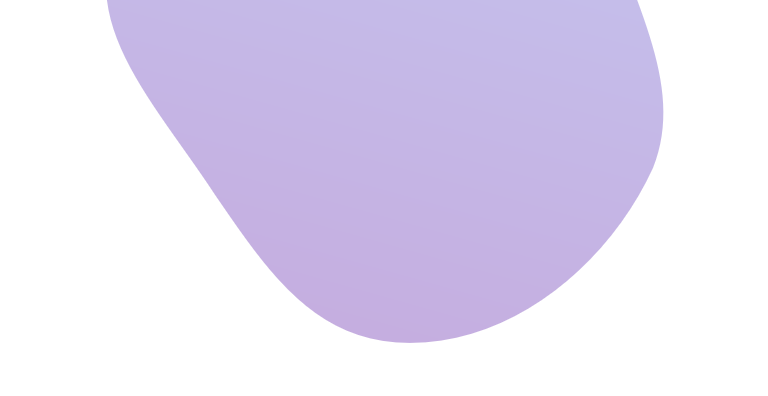
Give the GLSL for this background, as a Shadertoy shader.

```glsl
// A soft lilac-to-periwinkle blob hanging from the top edge over white.

const vec3 WHITE = vec3(1.0);
const vec3 LILAC = vec3(0.774, 0.682, 0.878);
const vec3 PERIWINKLE = vec3(0.773, 0.742, 0.918);

const int CURVES = 5;
const int STEPS = 20;

// Closed outline in canvas heights: anchor, handle, handle per curve
const vec2 OUTLINE[15] = vec2[15](
    vec2(1.609, 1.000), vec2(1.667, 0.843), vec2(1.702, 0.710),
    vec2(1.649, 0.576), vec2(1.540, 0.338), vec2(1.301, 0.134),
    vec2(1.035, 0.134), vec2(0.795, 0.134), vec2(0.677, 0.313),
    vec2(0.543, 0.508), vec2(0.429, 0.682), vec2(0.290, 0.836),
    vec2(0.270, 1.000), vec2(0.240, 1.253), vec2(1.503, 1.278));

vec2 cubicBezier(vec2 a, vec2 b, vec2 c, vec2 d, float t) {
    float s = 1.0 - t;
    return s * s * s * a + 3.0 * s * s * t * b + 3.0 * s * t * t * c + t * t * t * d;
}

float segmentDistance(vec2 p, vec2 a, vec2 b) {
    vec2 pa = p - a, ba = b - a;
    return length(pa - ba * clamp(dot(pa, ba) / dot(ba, ba), 0.0, 1.0));
}

// True when a ray to the right of p crosses the segment
bool crossesRay(vec2 p, vec2 a, vec2 b) {
    if ((a.y > p.y) == (b.y > p.y)) return false;
    return p.x < mix(a.x, b.x, (p.y - a.y) / (b.y - a.y));
}

// Signed distance to the outline, negative inside
float blobDistance(vec2 p) {
    float nearest = 1e5;
    float side = 1.0;
    vec2 previous = OUTLINE[0];
    for (int i = 0; i < CURVES; i++) {
        int k = 3 * i;
        vec2 end = OUTLINE[(k + 3) % (3 * CURVES)];
        for (int j = 1; j <= STEPS; j++) {
            float t = float(j) / float(STEPS);
            vec2 point = cubicBezier(OUTLINE[k], OUTLINE[k + 1], OUTLINE[k + 2], end, t);
            nearest = min(nearest, segmentDistance(p, previous, point));
            if (crossesRay(p, previous, point)) side = -side;
            previous = point;
        }
    }
    return side * nearest;
}

// Linear blend along a direction, between two projected positions
vec3 linearGradient(vec2 p, vec2 direction, float start, float end, vec3 from, vec3 to) {
    float t = (dot(p, direction) - start) / (end - start);
    return mix(from, to, clamp(t, 0.0, 1.0));
}

void mainImage(out vec4 fragColor, in vec2 fragCoord) {
    vec2 p = fragCoord / iResolution.y;
    float pixel = 1.0 / iResolution.y;

    // Tilted fill, cooler toward the upper right
    vec3 fill = linearGradient(p, vec2(0.27, 0.96), 0.40, 1.39, LILAC, PERIWINKLE);

    // Smooth edge about one pixel wide
    float coverage = clamp(0.5 - blobDistance(p) / pixel, 0.0, 1.0);
    fragColor = vec4(mix(WHITE, fill, coverage), 1.0);
}
```
